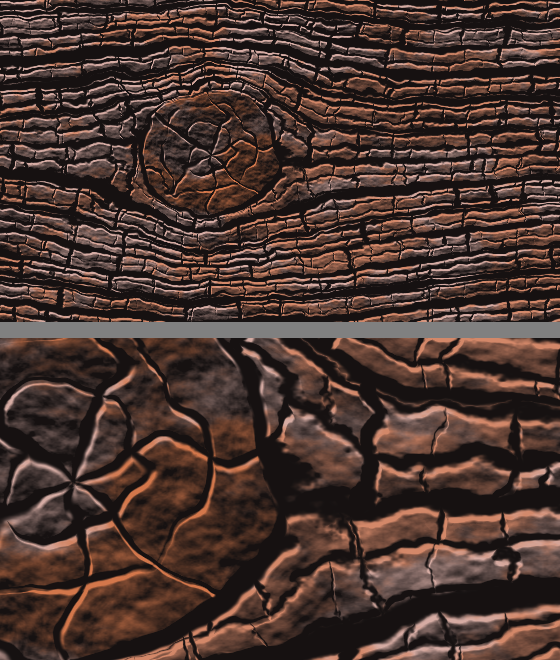
Top: the whole. Bottom: its middle third, enlarged.
Reproduce this texture procedurally as a WebGL 2 fragment shader.

```glsl
#version 300 es
precision highp float;
// Weathered, charred timber: rows of cracked blocks flow around a round knot.
// Row and cross cracks live in grain coordinates bent like a stream past a disc;
// a height field of blocks, fibres and crumbs is lit from the upper left.

#define KNOT vec2(0.645, 0.525)
#define KNOT_SIZE vec2(0.225, 0.195)
#define ROWS 14.0
#define BLOCK_LENGTH 0.17
#define CRACK_WIDTH 0.0075
#define SPOKES 6.0
#define LIGHT_STEP vec2(-0.0022, 0.0058)
#define RELIEF 0.95
#define EXPOSURE 0.37
#define DARK vec3(0.085, 0.068, 0.068)
#define COOL vec3(0.77, 0.62, 0.59)
#define WARM vec3(0.76, 0.49, 0.38)

uniform vec2 u_resolution;
out vec4 fragColor;

float hash(vec2 p) {
    return fract(sin(dot(p, vec2(127.1, 311.7))) * 43758.5453);
}

float noise(vec2 p) {
    vec2 i = floor(p), f = fract(p);
    f = f * f * (3.0 - 2.0 * f);
    return mix(mix(hash(i), hash(i + vec2(1, 0)), f.x),
               mix(hash(i + vec2(0, 1)), hash(i + vec2(1, 1)), f.x), f.y);
}

float fbm(vec2 p) {
    float sum = 0.0, amp = 0.53;
    for (int i = 0; i < 4; i++) {
        sum += amp * noise(p);
        p = p * 2.03 + 17.3;
        amp *= 0.5;
    }
    return sum;
}

float cutOffset(float col, float row) {
    return 0.65 * hash(vec2(col + 3.0, row * 1.7));
}

// x: distance to the nearest crack edge, y: random value of the block
vec2 blocks(vec2 g, float rows, float len, float gap) {
    float v = g.y * rows, row = floor(v), f = v - row;
    float size = len * mix(0.65, 1.45, hash(vec2(row, rows)));
    float u = g.x / size + 20.0 * hash(vec2(rows, row));
    float col = floor(u);
    if (u - col < cutOffset(col, row)) col -= 1.0;
    float left = u - col - cutOffset(col, row);
    float right = col + 1.0 + cutOffset(col + 1.0, row) - u;
    float side = left < right ? col : col + 1.0;
    float seam = floor(v + 0.5);
    float cutGap = gap * mix(0.05, 0.95, hash(vec2(side, row + 7.0)));
    float seamGap = gap * mix(0.4, 1.6, hash(vec2(seam, rows)))
                  * mix(0.4, 1.6, noise(vec2(g.x * 6.0, seam * 5.3)));
    float d = min(min(left, right) * size - cutGap, min(f, 1.0 - f) / rows - seamGap);
    return vec2(d, hash(vec2(col, row)));
}

// Radial splits and broken rings inside the knot
float knotCracks(vec2 p, vec2 q, float r) {
    float turn = atan(q.y, q.x) / 6.28318 + 0.16 * (noise(p * 11.0) - 0.5);
    float spoke = abs(fract(turn * SPOKES) - 0.5) / SPOKES * 6.28318 * r * KNOT_SIZE.y;
    float ring = abs(fract(r * 2.7 + noise(p * 13.0)) - 0.5) / 2.7 * KNOT_SIZE.y;
    spoke -= 0.009 * (noise(p * 15.0 + 9.0) - 0.2) * smoothstep(0.0, 0.25, r);
    ring -= 0.011 * (noise(p * 12.0 + 5.0) - 0.4);
    return min(spoke, ring);
}

// x: height, y: solid wood mask, z: block value, w: knot mask
vec4 surface(vec2 p) {
    vec2 warp = vec2(fbm(p * 9.0), fbm(p * 9.0 + 31.0)) - 0.5;
    vec2 q = (p - KNOT) / KNOT_SIZE + warp * 0.3;
    float r = length(q), bend = pow(max(r, 1.0), -1.5);
    vec2 g = (p - KNOT) * vec2(1.0 + 0.7 * bend, 1.0 - 0.92 * bend);
    g.y += 0.06 * (noise(p * vec2(1.7, 4.0)) - 0.5) + 0.025 * warp.y;
    vec2 ragged = vec2(fbm(p * 34.0), fbm(p * vec2(26.0, 40.0) + 8.0)) - 0.5;

    vec2 large = blocks(g + ragged * vec2(0.03, 0.014), ROWS, BLOCK_LENGTH, CRACK_WIDTH);
    vec2 small = blocks(g + ragged * vec2(0.035, 0.02) + 0.31, ROWS * 2.3,
                        BLOCK_LENGTH * 0.6, CRACK_WIDTH * 0.42);
    float d = min(large.x, small.x + 0.006 * (noise(g * vec2(9.0, 22.0)) - 0.35));
    float knot = smoothstep(1.04, 0.95, r);
    d = mix(d, knotCracks(p + ragged * 0.02, q, r), knot);
    d = min(d, abs(r - 1.0) * KNOT_SIZE.y - 0.016 * (noise(p * 8.0 + 3.0) - 0.35));

    float solid = smoothstep(-0.0015, 0.0035, d);
    float fibre = mix(fbm(g * vec2(13.0, 75.0)), fbm(q * 11.0), knot);
    float crumbs = fbm(p * vec2(55.0, 85.0));
    float height = solid * (0.35 + 14.0 * min(d, 0.014) + 0.75 * fibre + 0.6 * crumbs);
    return vec4(height, solid, mix(large.y, 0.35, knot), knot);
}

void main() {
    vec2 p = gl_FragCoord.xy / u_resolution.y;
    vec4 wood = surface(p);
    float slope = wood.x - surface(p + LIGHT_STEP).x;

    // Block tone, broad weathering and directional light
    float worn = fbm(p * vec2(7.0, 16.0) + 4.0) - 0.5;
    float grit = fbm(p * vec2(48.0, 95.0) + 2.0) - 0.5;
    float tone = EXPOSURE + 0.24 * (wood.z - 0.5) + 0.5 * worn + 0.55 * grit
               + RELIEF * slope - 0.07 * wood.w;
    tone = clamp(tone, 0.0, 1.1) * wood.y;

    // Rusty patches over grey-violet char
    float rust = fbm(p * vec2(5.0, 10.0) + 11.0) + 0.16 * (wood.z - 0.5)
               + 0.35 * grit + 0.08 * wood.w;
    vec3 tint = mix(COOL, WARM, smoothstep(0.4, 0.62, rust));
    tint = mix(tint, WARM * vec3(1.0, 0.88, 0.72), wood.w * smoothstep(0.5, 0.7, rust));
    fragColor = vec4(mix(DARK, tint, tone), 1.0);
}
```
